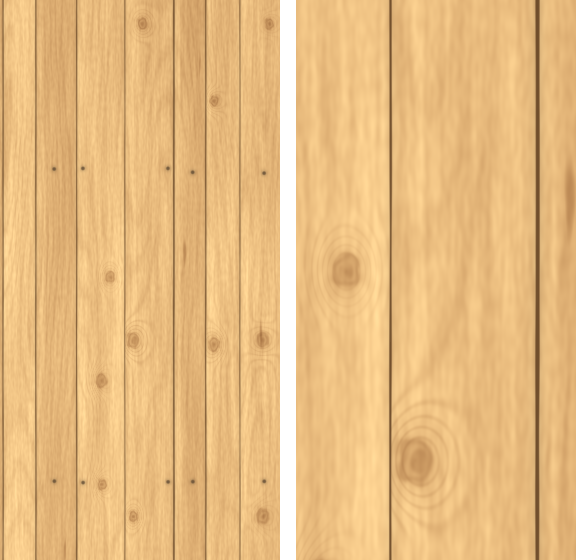
Left: the whole. Right: its middle third, enlarged.
Reproduce this texture procedurally as a WebGL 2 fragment shader.

```glsl
#version 300 es
precision highp float;
// Seven upright pine boards and a sliver at the left, with knots and two rows of nails.
// Grain is drawn as contour lines of stretched gradient noise, bent around the knots;
// all darkening adds up to one stain depth that absorbs light from a pale wood colour.
uniform vec2 u_resolution;
out vec4 fragColor;

float hash(vec2 p) {
  vec3 q = fract(p.xyx * 0.1031);
  q += dot(q, q.yzx + 33.33);
  return fract((q.x + q.y) * q.z);
}

float slope(vec2 cell, vec2 offset) {
  float angle = 6.2832 * hash(cell);
  return dot(vec2(cos(angle), sin(angle)), offset);
}

float gradientNoise(vec2 p) {
  vec2 i = floor(p), f = fract(p);
  vec2 u = f * f * f * (f * (f * 6.0 - 15.0) + 10.0);
  vec2 e = vec2(1, 0);
  return mix(mix(slope(i, f), slope(i + e, f - e), u.x),
             mix(slope(i + e.yx, f - e.yx), slope(i + 1.0, f - 1.0), u.x), u.y);
}

// Board layout: seams from left to right, their strength, and each board's stain
const float seams[9] = float[](-0.1, 0.011, 0.128, 0.274, 0.446, 0.621, 0.735, 0.857, 1.02);
const float gaps[9] = float[](0.0, 0.8, 0.8, 0.75, 0.55, 1.1, 0.8, 0.55, 0.0);
const float stains[8] = float[](0.08, 0.0, 0.10, 0.02, 0.05, 0.10, 0.05, 0.05);

// Knots climb each board from a first height by a fixed step; 9 leaves a board clear
const float knotStart[8] = float[](9.0, 9.0, 9.0, 0.27, 0.155, 9.0, 0.77, 0.155);
const float knotStep[8] = float[](0.0, 0.0, 0.0, 0.37, 0.63, 0.0, 0.87, 0.63);
const float knotAcross[8] = float[](0.5, 0.5, 0.5, 0.52, 0.17, 0.5, 0.25, 0.5);
const float nailAcross[8] = float[](-9.0, -9.0, 0.45, 0.13, 0.88, 0.59, -9.0, 0.53);

// Returns the knot's darkening in x and its bend of the grain in y
vec2 knot(vec2 p, vec2 centre, float size) {
  vec2 q = (p - centre) * vec2(1.0, 0.8) / size;
  float d = length(q) + 0.3 * gradientNoise(q * 1.4 + centre * 40.0);
  float core = 0.22 * exp(-6.0 * d * d);
  float ring = 0.16 * exp(-pow((d - 0.75) * 5.0, 2.0));
  float halo = 0.13 * exp(-0.7 * d * d);
  return vec2(core + ring + halo, 0.75 * exp(-0.3 * dot(q, q)));
}

void main() {
  vec2 p = gl_FragCoord.xy / u_resolution.x;
  float pixel = 1.0 / u_resolution.x;
  p.x += 0.0012 * gradientNoise(vec2(p.y * 2.0, 7.0));

  // Find the board under this point
  int board = 0;
  for (int i = 1; i < 8; i++) if (p.x > seams[i]) board = i;
  float left = seams[board], right = seams[board + 1];
  float width = right - left, across = (p.x - left) / width;
  vec2 seed = vec2(float(board) * 17.3, float(board) * 9.7);

  // Broad stain, with heartwood in the dark boards and a darker upper end
  float stain = stains[board];
  float edgeWave = 0.06 * gradientNoise(vec2(p.y * 2.0, 3.0) + seed);
  stain *= mix(0.35, 1.1, smoothstep(0.16, 0.27, across + edgeWave));
  stain += 0.05 * smoothstep(0.9, 2.0, p.y) * (board == 1 ? 0.3 : 1.0);
  stain += 0.03 * smoothstep(0.75, 1.05, p.x) * smoothstep(0.8, 0.0, p.y);
  stain += 0.09 * gradientNoise(p * vec2(13.0, 1.3) + seed);

  // Knots of this board
  vec2 knots = vec2(0);
  for (int k = 0; k < 3; k++) {
    float n = float(k), rough = hash(seed + n + 0.5);
    float skip = knotStep[board] > 0.6 ? 0.25 * n * (n - 1.0) : 0.0;
    float side = knotAcross[board] + 0.15 * n * (n - 1.0) * step(width, 0.2) * (0.4 + 0.6 * rough);
    vec2 centre = vec2(left + side * width, knotStart[board] + knotStep[board] * n + skip);
    knots += knot(p, centre, 0.016 + 0.009 * rough);
  }
  stain += knots.x;

  // Growth lines: nested arches from the contours of a stretched noise
  vec2 bent = p + vec2(0.005 * gradientNoise(p * vec2(14.0, 9.0) + seed), 0.0);
  float field = gradientNoise(bent * vec2(7.0, 0.85) + seed) + 0.9 * bent.x + knots.y;
  float lines = pow(0.5 + 0.5 * sin(field * 44.0), 3.0);
  float vigour = 0.6 + 0.7 * gradientNoise(p * vec2(9.0, 2.0) + seed + 40.0);
  stain += 0.075 * lines * max(vigour, 0.15);

  // Fine fibres, pores and rare dark streaks
  stain += 0.07 * gradientNoise(bent * vec2(55.0, 2.5) + seed);
  stain += 0.07 * gradientNoise(p * vec2(125.0, 7.0) + seed);
  stain += 0.06 * gradientNoise(p * vec2(150.0, 45.0) + seed);
  float streak = gradientNoise(bent * vec2(38.0, 4.5) + seed + 80.0);
  stain += 0.22 * smoothstep(0.50, 0.68, streak);

  // Light absorbed by the stain
  vec3 color = vec3(0.97, 0.80, 0.548) * exp(-stain * vec3(0.70, 1.0, 1.25));

  // Nails in two rows, each with a faint stained rim
  for (int row = 0; row < 2; row++) {
    float height = (row == 0 ? 0.28 : 1.39) + 0.02 * (hash(seed + float(row)) - 0.5);
    float d = length(p - vec2(left + nailAcross[board] * width, height));
    color *= 1.0 - 0.2 * exp(-pow(d / 0.011, 2.0));
    color = mix(color, vec3(0.40, 0.31, 0.21), 0.8 * (1.0 - smoothstep(0.006 - pixel, 0.006 + pixel, d)));
  }

  // Seams: a soft shaded bevel around a dark gap of uneven width
  float toLeft = p.x - left, toRight = right - p.x;
  float gap = toLeft < toRight ? gaps[board] : gaps[board + 1];
  float d = min(toLeft, toRight);
  float opening = 0.0021 * gap * (1.0 + 0.5 * gradientNoise(vec2(p.y * 7.0, gap * 30.0)));
  color *= 1.0 - 0.16 * gap * exp(-d / 0.005);
  color = mix(color, vec3(0.38, 0.25, 0.13), 0.85 * (1.0 - smoothstep(opening - pixel, opening + pixel, d)));

  fragColor = vec4(color, 1.0);
}
```
